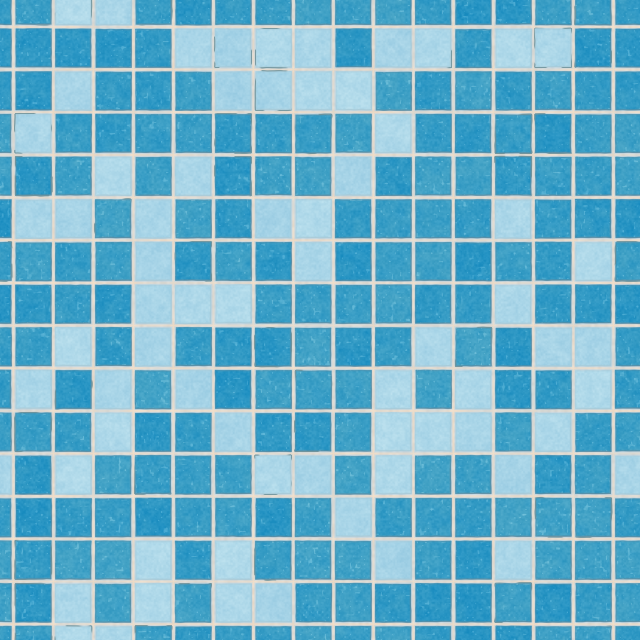
Reproduce this texture procedurally as a WebGL 2 fragment shader.

```glsl
#version 300 es
precision highp float;

#define GRID vec2(16.0, 15.0)
#define OFFSET vec2(0.335, 0.37)
#define GROUT_WIDTH 0.0058
#define EDGE_SOFTNESS 0.0011
#define CORNER_RADIUS 0.0012
#define PALE_SHARE 0.29
#define GRAIN 0.075
#define CHIP_SHARE 0.14

uniform vec2 u_resolution;
out vec4 fragColor;

const vec3 DEEP_BLUE = vec3(0.13, 0.57, 0.765);
const vec3 SOFT_BLUE = vec3(0.27, 0.64, 0.775);
const vec3 PALE_BLUE = vec3(0.67, 0.84, 0.91);
const vec3 DARK_RIM = vec3(0.37, 0.55, 0.63);
const vec3 PALE_RIM = vec3(0.66, 0.79, 0.84);
const vec3 GROUT_SIDE = vec3(0.78, 0.84, 0.87);
const vec3 GROUT_CORE = vec3(0.92, 0.86, 0.79);
const vec3 CHIP_COLOR = vec3(0.38, 0.53, 0.56);

float hash(vec2 p) {
    vec3 q = fract(p.xyx * vec3(0.1031, 0.1030, 0.0973));
    q += dot(q, q.yzx + 33.33);
    return fract((q.x + q.y) * q.z);
}

float noise(vec2 p) {
    vec2 i = floor(p), f = fract(p);
    f = f * f * (3.0 - 2.0 * f);
    float low = mix(hash(i), hash(i + vec2(1, 0)), f.x);
    float high = mix(hash(i + vec2(0, 1)), hash(i + vec2(1, 1)), f.x);
    return mix(low, high, f.y);
}

float roundedBox(vec2 p, vec2 halfSize, float radius) {
    vec2 q = abs(p) - halfSize + radius;
    return length(max(q, 0.0)) + min(max(q.x, q.y), 0.0) - radius;
}

// Glazed surface: tone per tile, mottling, fine grain and bright flecks
vec3 tileColor(vec2 cell, vec2 uv, float pale) {
    float tone = hash(cell + 41.0);
    float mottle = noise(uv * 75.0 + 9.0) - 0.5;
    float grain = noise(uv * 260.0) + 0.6 * noise(uv * 430.0 + 50.0) - 0.8;
    float fleck = smoothstep(0.78, 0.98, noise(uv * 230.0 + 300.0));
    vec3 blue = mix(DEEP_BLUE, SOFT_BLUE, clamp(0.2 + 0.75 * tone + 0.5 * mottle, 0.0, 1.0));
    blue += vec3(1.0, 0.65, 0.45) * (GRAIN * grain + 0.13 * fleck);
    vec3 light = PALE_BLUE + vec3(0.05, 0.03, 0.015) * (tone - 0.5 + mottle);
    light += vec3(0.7, 0.45, 0.3) * GRAIN * grain;
    return mix(blue, light, pale);
}

// Pale joint with a warm core that fades in and out along its length
vec3 groutColor(vec2 uv, vec2 toLine) {
    float core = 1.0 - smoothstep(0.0005, 0.0028, min(toLine.x, toLine.y));
    float crossing = 1.0 - smoothstep(0.002, 0.006, max(toLine.x, toLine.y));
    float warmth = 0.45 + 0.6 * noise(uv * 28.0 + 70.0) + 0.3 * crossing;
    vec3 color = mix(GROUT_SIDE, GROUT_CORE, core * min(warmth, 1.1));
    return color + 0.04 * (noise(uv * 190.0 + 20.0) - 0.5);
}

void main() {
    vec2 uv = gl_FragCoord.xy / u_resolution;
    vec2 grid = uv * GRID - OFFSET;
    vec2 cell = mod(floor(grid), GRID);
    vec2 local = (fract(grid) - 0.5) / GRID;
    vec2 toLine = 0.5 / GRID - abs(local);

    // Slightly uneven setting of each tile
    vec2 shift = (vec2(hash(cell + 5.0), hash(cell + 23.0)) - 0.5) * 0.0012;
    vec2 halfSize = 0.5 / GRID - 0.5 * GROUT_WIDTH;
    float wobble = (noise(uv * 110.0 + 130.0) - 0.5) * 0.0007;
    float d = roundedBox(local - shift, halfSize, CORNER_RADIUS) + wobble;
    float soft = max(EDGE_SOFTNESS, 0.7 / min(u_resolution.x, u_resolution.y));

    // Tile face with a dull rim, strongest at the right and bottom
    float pale = step(hash(cell + 87.0), PALE_SHARE);
    vec3 tile = tileColor(cell, uv, pale);
    float shade = smoothstep(-0.02, 0.03, local.x - local.y);
    float rim = smoothstep(-0.0035, -0.0002, d) * mix(0.45, 0.95, shade);
    tile = mix(tile, mix(DARK_RIM, PALE_RIM, pale), rim);

    vec3 color = mix(tile, groutColor(uv, toLine), smoothstep(-soft, soft, d));

    // Short hairline gaps along the edges of a few tiles
    float chipped = step(hash(cell + 151.0), CHIP_SHARE);
    float hairline = 1.0 - smoothstep(0.0003, 0.0003 + soft, abs(d - 0.0004));
    float stretch = smoothstep(0.5, 0.65, noise(uv * 45.0 + 210.0));
    color = mix(color, CHIP_COLOR, 0.75 * chipped * hairline * stretch);

    fragColor = vec4(clamp(color, 0.0, 1.0), 1.0);
}
```
